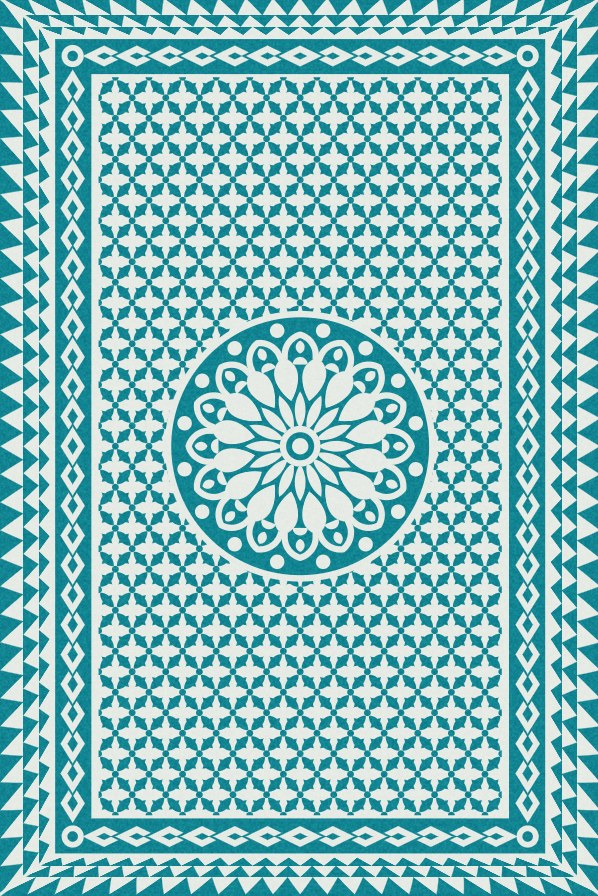
Reproduce this pattern procedurally as a WebGL 2 fragment shader.

```glsl
#version 300 es
precision highp float;
uniform vec2 u_resolution;
out vec4 fragColor;

const float TAU = 6.2831853;
float pixel;

float fill(float d) { return clamp(0.5 - d / pixel, 0.0, 1.0); }

vec2 gradient(vec2 cell) {
    float h = fract(sin(dot(cell, vec2(127.1, 311.7))) * 43758.5);
    return vec2(cos(TAU * h), sin(TAU * h));
}

float gradientNoise(vec2 p) {
    vec2 i = floor(p), f = fract(p), u = f * f * (3.0 - 2.0 * f);
    vec2 e = vec2(1, 0);
    float low = mix(dot(gradient(i), f), dot(gradient(i + e), f - e), u.x);
    float high = mix(dot(gradient(i + e.yx), f - e.yx), dot(gradient(i + 1.0), f - 1.0), u.x);
    return mix(low, high, u.y);
}

// Pointed oval, tips along y
float lens(vec2 p, float halfLength, float halfWidth) {
    float radius = (halfLength * halfLength + halfWidth * halfWidth) / (2.0 * halfWidth);
    return length(vec2(abs(p.x) + radius - halfWidth, p.y)) - radius;
}

// Sixteen-fold wedge with its axis turned to +y
vec2 foldSector(vec2 p, float turn) {
    float wedge = TAU / 16.0;
    float a = mod(atan(p.x, p.y) + (turn + 0.5) * wedge, wedge) - 0.5 * wedge;
    return length(p) * vec2(sin(a), cos(a));
}

// Triangle strips on a mitred frame, narrowing inward; 1 is ink
float triangleBorder(vec2 p) {
    vec2 inset = (abs(p) - vec2(210, 349)) / vec2(47, 35);
    bool side = inset.x > inset.y;
    float e = max(inset.x, inset.y);
    float depth = side ? 47.0 : 35.0;
    float along = side ? p.y / (349.0 + 35.0 * e) * 16.0 : p.x / (210.0 + 47.0 * e) * 11.0;
    float start = e < 0.3 ? 0.1 : e < 0.58 ? 0.3 : 0.58;
    float end = e < 0.3 ? 0.3 : e < 0.58 ? 0.58 : 1.0;
    float u = (e - start) / (end - start);
    float tooth = abs(fract(along) - 0.5) * 2.0;
    float ink = fill((tooth - u) * 9.0);
    ink *= fill((0.1 - e) * depth);
    return ink * fill(1.0 - abs(inset.x - inset.y) * 20.0);
}

// Interlaced lozenge links, painted toward the middle; 1 is paper
float chain(vec2 p, float period, float halfWidth, float count) {
    float t = abs(p.y), paper = 0.0;
    float nearest = floor(t / period + 0.5);
    for (int k = 1; k >= -1; k--) {
        float index = nearest + float(k);
        if (index < 0.0 || index > count) continue;
        vec2 q = abs(vec2(p.x, t - index * period));
        float halfLength = period * 0.66;
        float d = (q.x / halfWidth + q.y / halfLength - 1.0) * halfWidth * 0.83;
        float ring = max(d, -d - 5.0);
        paper = mix(paper, 0.0, fill(ring - 1.6));
        paper = mix(paper, 1.0, fill(ring));
    }
    return paper;
}

// Alternating diagonal leaves with dots between; 1 is ink
float leafField(vec2 p) {
    vec2 g = p / vec2(14.4, 17.57);
    vec2 cell = floor(g);
    vec2 q = (fract(g) - 0.5) * vec2(14.4, 17.57);
    q.x *= mod(cell.x + cell.y, 2.0) < 0.5 ? -1.0 : 1.0;
    vec2 uv = abs(vec2(q.x * 0.68 + q.y * 0.73, q.x * 0.73 - q.y * 0.68));
    float leaf = min(lens(uv.yx, 8.6, 3.6), (uv.x / 4.0 + uv.y / 6.0 - 1.0) * 3.3);
    vec2 node = floor(g + 0.5);
    float dotDist = length((g - node) * vec2(14.4, 17.57)) - 2.9;
    float ink = fill(leaf);
    if (mod(node.x + node.y, 2.0) > 0.5) ink = max(ink, fill(dotDist));
    return ink * fill(max(abs(p.x) - 172.8, abs(p.y) - 316.3));
}

// Rosette; 1 is paper
float rosette(vec2 p) {
    float r = length(p);
    vec2 q = foldSector(p, 0.0), between = foldSector(p, 0.5);
    float beads = length(between - vec2(0, 101)) - 6.2;
    float arch = length(vec2(abs(q.x) + 5.0, max(q.y - 78.0, 0.0))) - 21.0;
    float scallop = max(abs(arch + 2.7) - 2.7, 74.0 - q.y);
    float bud = lens(q - vec2(0, 85), 5.5, 3.8);
    float moon = max(length(q - vec2(0, 70)) - 6.5, 70.0 - q.y);
    vec2 flare = vec2(between.x * 61.0 / max(between.y, 20.0), between.y - 58.5);
    float petals = lens(flare, 19.0, 10.2);
    float rays = lens(q - vec2(0, 31), 16.0, 4.6);
    float hub = min(max(r - 17.5, 12.0 - r), r - 7.0);
    float d = min(min(min(beads, scallop), min(bud, moon)), min(petals, rays));
    return fill(min(max(d, 17.0 - r), hub));
}

void main() {
    pixel = 768.0 / u_resolution.y;
    vec2 p = (gl_FragCoord.xy - 0.5 * u_resolution) * pixel - vec2(1, 1.5);

    // Frame, chain band and corner rings
    float ink = triangleBorder(p);
    float links = max(chain(p - vec2(sign(p.x) * 195.0, 0), 25.5, 10.5, 12.0),
                      chain(p.yx - vec2(sign(p.y) * 334.5, 0), 28.0, 9.0, 6.0));
    float corner = length(abs(p) - vec2(195, 334.5));
    links = max(links, fill(max(corner - 9.5, 4.5 - corner)));
    ink = mix(ink, 1.0 - links, fill(max(abs(p.x) - 210.0, abs(p.y) - 349.0)));

    // Leaf field and central medallion
    ink = mix(ink, leafField(p), fill(max(abs(p.x) - 179.0, abs(p.y) - 319.0)));
    float r = length(p);
    ink *= 1.0 - fill(r - 116.0);
    ink = mix(ink, 1.0 - rosette(p), fill(r - 110.5));

    // Print grain
    float grain = gradientNoise(p * 0.55) + 0.6 * gradientNoise(p * 0.23 + 40.0);
    vec3 teal = mix(vec3(0.05, 0.48, 0.54), vec3(0.09, 0.56, 0.60), 0.5 + grain);
    vec3 paper = vec3(0.90, 0.92, 0.895) + 0.02 * grain;
    fragColor = vec4(mix(paper, teal, ink), 1);
}
```
